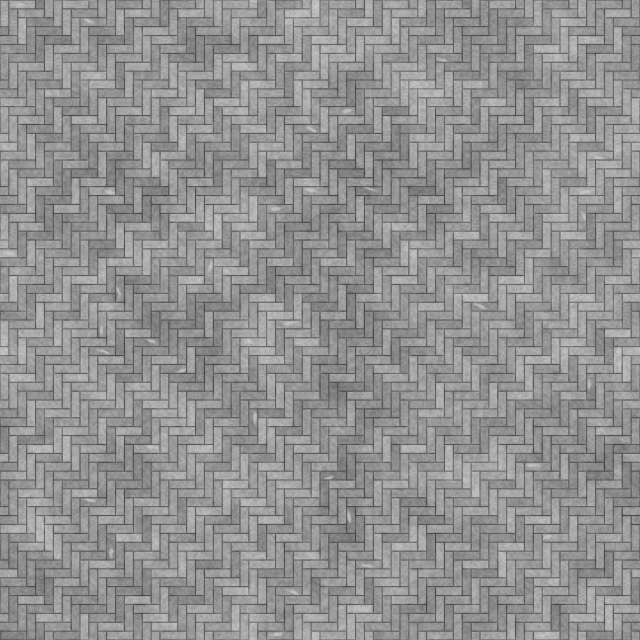
Write a Shadertoy shader that draws this texture.

```glsl
// Seamless herringbone paving of grey 3:1 stone blocks with dark joints and pale scuffs.

const float CELLS = 72.0;        // block widths across the canvas: 12 repeats of 6
const float BLOCK_LENGTH = 3.0;  // block length in block widths
const float JOINT_HALF = 0.05;   // half the joint width in block widths
const vec3 STONE = vec3(0.611, 0.611, 0.615);
const vec3 JOINT = vec3(0.315, 0.315, 0.322);
const vec3 SCUFF = vec3(0.80, 0.80, 0.79);

float hash(vec2 p) {
    return fract(sin(dot(p, vec2(127.1, 311.7))) * 43758.5453);
}

// Value noise that wraps after a whole number of lattice cells.
float tileNoise(vec2 uv, float period, float seed) {
    vec2 p = uv * period;
    vec2 i = floor(p);
    vec2 f = fract(p);
    f = f * f * (3.0 - 2.0 * f);
    vec2 a = mod(i, period) + seed;
    vec2 b = mod(i + 1.0, period) + seed;
    return mix(mix(hash(a), hash(vec2(b.x, a.y)), f.x),
               mix(hash(vec2(a.x, b.y)), hash(b), f.x), f.y);
}

// Finds the block under p: local position (along, across) in xy, wrapped id in zw.
vec4 herringbone(vec2 p) {
    vec2 cell = floor(p);
    vec2 f = p - cell;
    float phase = mod(cell.x + cell.y, 2.0 * BLOCK_LENGTH);
    bool lying = phase < BLOCK_LENGTH;
    float along = lying ? phase : phase - BLOCK_LENGTH;
    vec2 start = cell - (lying ? vec2(along, 0.0) : vec2(0.0, along));
    vec2 local = lying ? f : f.yx;
    local.x += along;
    vec2 id = mod(start, CELLS) + (lying ? 0.0 : 100.0);
    return vec4(local, id);
}

// Distance from a point inside the block to its nearest edge.
float edgeDistance(vec2 local) {
    vec2 d = min(local, vec2(BLOCK_LENGTH, 1.0) - local);
    return min(d.x, d.y);
}

// Fine grain of the stone.
float stoneGrain(vec2 uv) {
    return 0.09 * (tileNoise(uv, 360.0, 3.0) - 0.5)
         + 0.07 * (tileNoise(uv, 144.0, 17.0) - 0.5);
}

// Broad light and dark patches that span many blocks.
float mottling(vec2 uv) {
    return 0.055 * (tileNoise(uv, 7.0, 41.0) - 0.5)
         + 0.065 * (tileNoise(uv, 15.0, 67.0) - 0.5)
         + 0.060 * (tileNoise(uv, 31.0, 83.0) - 0.5);
}

// A slanted pale smear on a few blocks.
float scuff(vec2 local, vec2 id, float roughness) {
    float present = step(0.975, hash(id + 7.3));
    vec2 centre = vec2(mix(0.5, 2.5, hash(id + 1.7)), mix(0.2, 0.8, hash(id + 5.1)));
    vec2 d = local - centre;
    d.y += d.x * (hash(id + 9.4) - 0.5);
    float r = length(d / vec2(0.85, 0.28)) + 0.7 * (roughness - 0.5);
    return present * (1.0 - smoothstep(0.2, 1.1, r));
}

void mainImage(out vec4 fragColor, in vec2 fragCoord) {
    vec2 uv = fragCoord / iResolution.xy;
    float pixel = CELLS / min(iResolution.x, iResolution.y);
    vec4 block = herringbone(uv * CELLS);
    vec2 local = block.xy;
    vec2 id = block.zw;

    // Stone: a tone for each block, then grain, patches and wear.
    float tone = 0.14 * (hash(id) - 0.5);
    vec3 color = STONE + tone + stoneGrain(uv) + mottling(uv);
    float wear = scuff(local, id, tileNoise(uv, 216.0, 29.0));
    color = mix(color, SCUFF, 0.75 * wear);

    // Joint: soft dark line, uneven in depth.
    float soft = max(0.08, 0.85 * pixel);
    float cover = smoothstep(JOINT_HALF - soft, JOINT_HALF + soft, edgeDistance(local));
    vec3 joint = JOINT + 0.18 * (tileNoise(uv, 108.0, 53.0) - 0.5) + mottling(uv);
    color = mix(joint, color, cover);

    fragColor = vec4(clamp(color, 0.0, 1.0), 1.0);
}
```
